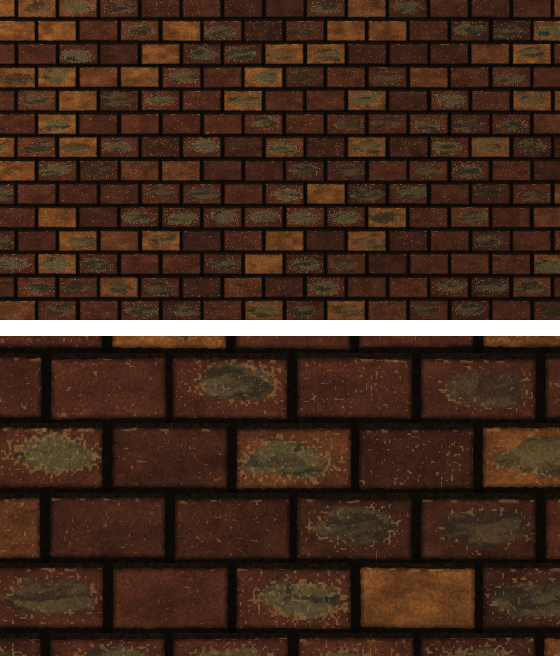
Top: the whole. Bottom: its middle third, enlarged.
Give the GLSL for this texture, as a Shadertoy shader.

```glsl
// Dark fired-brick wall in running bond, with kiln smudges, speckle and worn faces.
#define BRICKS vec2(13.57, 13.71)   // repeats across and down
#define SHIFT vec2(0.39, 0.186)     // phase of the bond, from the upper left
#define HALF_SIZE vec2(0.815, 0.425) // brick half size, in course heights
#define CORNER 0.035
#define SMUDGED 0.56                // share of bricks with a kiln smudge
#define JOINT vec3(0.085, 0.058, 0.036)
#define RED vec3(0.275, 0.145, 0.097)
#define UMBER vec3(0.215, 0.120, 0.085)
#define ORANGE vec3(0.455, 0.275, 0.130)
#define OLIVE vec3(0.320, 0.285, 0.180)
#define SOOT vec3(0.165, 0.155, 0.115)
#define SPECK vec3(0.490, 0.365, 0.215)

float hash(vec2 p) {
    vec3 a = fract(vec3(p.xyx) * 0.1031);
    a += dot(a, a.yzx + 33.33);
    return fract((a.x + a.y) * a.z);
}

float noise(vec2 p) {
    vec2 i = floor(p), f = fract(p);
    f = f * f * (3.0 - 2.0 * f);
    return mix(mix(hash(i), hash(i + vec2(1, 0)), f.x),
               mix(hash(i + vec2(0, 1)), hash(i + vec2(1, 1)), f.x), f.y);
}

float fbm(vec2 p) {
    float sum = 0.0, amp = 0.5;
    for (int k = 0; k < 4; k++) {
        sum += amp * noise(p);
        p = p * 2.03 + 17.1;
        amp *= 0.5;
    }
    return sum / 0.9375;
}

float roundedBox(vec2 p, vec2 halfSize, float r) {
    vec2 d = abs(p) - halfSize + r;
    return length(max(d, 0.0)) + min(max(d.x, d.y), 0.0) - r;
}

// Face of one brick: q is local, id its cell, edge the signed distance to its rim.
vec3 brickFace(vec2 q, vec2 id, vec2 uv, float edge) {
    vec2 seed = id * vec2(13.7, 9.3) + 60.0;
    float kind = hash(id + 41.0), tone = hash(id + 83.0), wear = hash(id + 127.0);
    vec2 s = q + seed;
    float cloud = fbm(s * vec2(2.5, 4.0));
    float grain = noise(s * 34.0);

    // Clay: mostly red, some dark, some orange, more orange toward the left
    float warm = smoothstep(0.60, 0.95, tone + 0.16 * (0.5 - uv.x));
    vec3 color = mix(UMBER, RED, smoothstep(0.0, 0.5, tone));
    color = mix(color, ORANGE, warm * (0.55 + 0.6 * cloud));
    color *= 0.72 + 0.56 * cloud;

    // Kiln smudge: an olive oval with a sooty, streaked heart
    float smudged = step(kind, SMUDGED) * (0.55 + 0.45 * wear);
    vec2 center = (vec2(hash(id + 7.0), hash(id + 19.0)) - 0.5) * vec2(0.35, 0.16);
    vec2 o = (q - center) / vec2(0.68, 0.29);
    float oval = length(o) + 0.75 * (cloud - 0.5);
    float stain = smudged * (1.0 - smoothstep(0.72, 1.05, oval));
    float streak = fbm(s * vec2(1.8, 7.0) + 2.0 * cloud);
    vec3 glaze = mix(SOOT, OLIVE, smoothstep(0.34, 0.62, streak + 0.18 * (wear - 0.5)));
    color = mix(color, glaze, 0.9 * stain);
    float halo = smudged * smoothstep(0.5, 0.95, oval) * (1.0 - smoothstep(0.95, 1.35, oval));

    // Pale speckle, densest around the smudge, and fine grain
    float density = 0.05 + 0.20 * wear * cloud + 0.26 * halo;
    float fleck = smoothstep(0.92 - density, 1.05 - density, noise(s * 27.0 + 9.0));
    color = mix(color, SPECK, 0.62 * fleck);
    color *= 0.86 + 0.28 * grain;

    // Dulled rim with a few bright chips along the top
    color *= mix(0.62, 1.0, smoothstep(0.0, 0.07, -edge));
    float chip = smoothstep(0.66, 0.8, noise(s * vec2(9.0, 16.0)));
    color += SPECK * 0.4 * chip * smoothstep(0.35, 0.40, q.y) * smoothstep(0.0, 0.02, -edge);
    return color;
}

void mainImage(out vec4 fragColor, in vec2 fragCoord) {
    vec2 uv = fragCoord / iResolution.xy;
    vec2 g = vec2(uv.x, 1.0 - uv.y) * BRICKS + SHIFT * vec2(-1, 1);
    float row = floor(g.y);
    g.x -= 0.5 * mod(row, 2.0);
    vec2 id = vec2(floor(g.x), row);

    // Local position in course heights, y up, with slight laying errors
    vec2 q = (fract(g) - 0.5) * vec2(1.77, -1.0);
    q += (vec2(hash(id + 3.0), hash(id + 5.0)) - 0.5) * vec2(0.035, 0.025);
    q.y += q.x * (hash(id + 11.0) - 0.5) * 0.025;
    float pixel = BRICKS.y / iResolution.y;
    float edge = roundedBox(q, HALF_SIZE, CORNER) + 0.022 * (noise(q * 14.0 + id * 7.0) - 0.5);

    // Recessed joint, darkest beside and under the bricks
    vec3 color = JOINT * (0.65 + 0.7 * noise(g * vec2(50.0, 28.0) + 40.0));
    color *= mix(1.0, 0.55, smoothstep(0.80, 0.84, abs(q.x)));
    color *= mix(1.0, 0.6, smoothstep(-0.40, -0.46, q.y));

    float cover = 1.0 - smoothstep(-0.5 * pixel, 0.5 * pixel, edge);
    color = mix(color, brickFace(q, id, uv, edge), cover);

    // Soft light that fades to the lower right
    color *= 1.09 - 0.13 * uv.x - 0.07 * (1.0 - uv.y);
    fragColor = vec4(color, 1.0);
}
```
